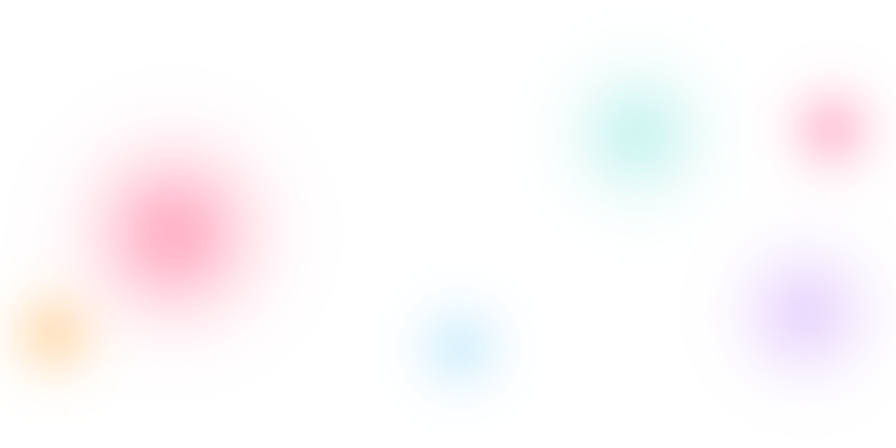
Reproduce this background procedurally as a WebGL 1 fragment shader.

```glsl
precision highp float;
// Soft pastel glows scattered over a white background.
// Each glow is a Gaussian falloff that tints the white paper towards its
// own colour; overlapping tints multiply like thin washes of ink.

uniform vec2 u_resolution;

const vec3 PAPER = vec3(1.0);
const vec3 ROSE = vec3(1.0, 0.71, 0.79);
const vec3 BLUSH = vec3(1.0, 0.81, 0.87);
const vec3 MINT = vec3(0.82, 0.965, 0.95);
const vec3 LILAC = vec3(0.925, 0.86, 0.992);
const vec3 SKY = vec3(0.87, 0.953, 0.992);
const vec3 PEACH = vec3(1.0, 0.90, 0.78);

// Smooth falloff: 1 at the center, 1/e at the given radius.
float glow(vec2 p, vec2 center, float radius) {
  vec2 d = (p - center) / radius;
  return exp(-dot(d, d));
}

// Factor by which a glow of the given tint filters the paper.
vec3 wash(vec2 p, vec2 center, float radius, vec3 tint) {
  return mix(vec3(1.0), tint, glow(p, center, radius));
}

void main() {
  // Canvas units: x runs from 0 to 2, y from 0 to 1.
  vec2 p = gl_FragCoord.xy / u_resolution * vec2(2.0, 1.0);

  vec3 color = PAPER;

  // Warm glows on the left
  color *= wash(p, vec2(0.388, 0.479), 0.168, ROSE);
  color *= wash(p, vec2(0.120, 0.255), 0.096, PEACH);

  // Small cool glow at the lower middle
  color *= wash(p, vec2(1.026, 0.224), 0.096, SKY);

  // Cluster on the right
  color *= wash(p, vec2(1.424, 0.700), 0.135, MINT);
  color *= wash(p, vec2(1.857, 0.711), 0.094, BLUSH);
  color *= wash(p, vec2(1.797, 0.302), 0.135, LILAC);

  gl_FragColor = vec4(color, 1.0);
}
```
